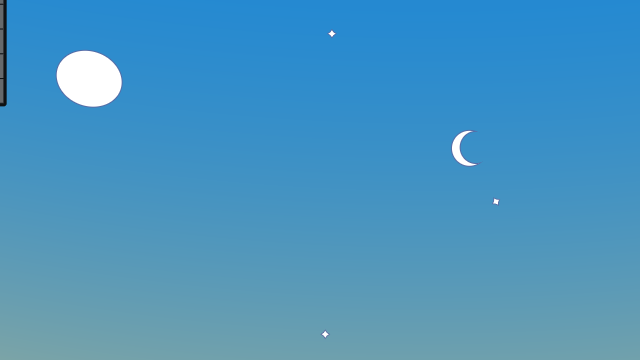
A Shadertoy shader for this background:

```glsl
// A dusk-blue sky with a tilted bright disc, a crescent moon and three tiny stars,
// plus the edge of a dark slotted panel at the upper left.
// The sky is a curved gradient; the shapes are outlined distance functions.

// Lengths are in canvas heights, with the origin at the lower left.
const vec3 SKY_HIGH = vec3(0.145, 0.539, 0.820);
const vec3 SKY_LOW = vec3(0.445, 0.631, 0.673);
const float SKY_LINEAR = 0.54;      // the rest of the fade is quadratic
const float SKY_BEND = 0.08;
const float SKY_AXIS = 1.2;
const vec3 WHITE = vec3(1.0);
const vec3 OUTLINE = vec3(0.36, 0.39, 0.62);
const float OUTLINE_WIDTH = 0.0028;
const vec2 DISC_POS = vec2(0.2477, 0.7813);
const vec2 DISC_RADII = vec2(0.0920, 0.0755);
const float DISC_TILT = -0.35;
const vec2 MOON_POS = vec2(1.304, 0.588);
const float MOON_RADIUS = 0.0485;
const vec2 BITE_OFFSET = vec2(0.0190, 0.0025);
const float BITE_RADIUS = 0.0462;
const float STAR_SIZE = 0.0095;
const vec3 STARS[3] = vec3[3](       // position and turn
    vec3(0.9220, 0.9065, 0.0),
    vec3(1.3780, 0.4400, 0.55),
    vec3(0.9035, 0.0715, 0.0));
const vec2 PANEL_CORNER = vec2(0.0185, 0.7045);
const float PANEL_ROUND = 0.008;
const float SLOT_RIGHT = 0.0095;
const float SLOT_PITCH = 0.0688;
const float SLOT_BOTTOM = 0.7130;
const float SLOT_GAP = 0.0015;
const vec3 PANEL_DARK = vec3(0.06, 0.07, 0.08);
const vec3 SLOT_GREY = vec3(0.40, 0.41, 0.42);

vec2 rotate(vec2 p, float angle) {
    float c = cos(angle), s = sin(angle);
    return vec2(c * p.x + s * p.y, c * p.y - s * p.x);
}

// Antialiased coverage of a signed distance
float cover(float d, float pixel) {
    return clamp(0.5 - d / pixel, 0.0, 1.0);
}

float ellipseDistance(vec2 p, vec2 radii) {
    float k = length(p / radii);
    return k * (k - 1.0) / max(length(p / (radii * radii)), 1e-4);
}

float crescentDistance(vec2 p) {
    return max(length(p) - MOON_RADIUS, BITE_RADIUS - length(p - BITE_OFFSET));
}

// Four-pointed star with gently pinched sides
float starDistance(vec2 p, float size) {
    p = abs(p);
    return (p.x + p.y + 0.35 * min(p.x, p.y) - size) * 0.68;
}

float boxDistance(vec2 p, vec2 halfSize) {
    vec2 q = abs(p) - halfSize;
    return length(max(q, 0.0)) + min(max(q.x, q.y), 0.0);
}

vec3 skyColour(vec2 p) {
    float offset = p.x - SKY_AXIS;
    float depth = 1.0 - p.y + SKY_BEND * offset * offset - 0.029;
    depth = clamp(depth, 0.0, 1.1);
    float fade = depth * mix(depth, 1.0, SKY_LINEAR);
    return mix(SKY_HIGH, SKY_LOW, fade);
}

void drawPanel(inout vec3 colour, vec2 p, float pixel) {
    // Body extends past the left and top edges of the canvas
    vec2 q = vec2(p.x - PANEL_CORNER.x, PANEL_CORNER.y - p.y) + 0.5;
    float body = boxDistance(q, vec2(0.5 - PANEL_ROUND)) - PANEL_ROUND;
    colour = mix(colour, PANEL_DARK, cover(body, pixel));

    // Repeated grey slots
    float row = mod(p.y - SLOT_BOTTOM, SLOT_PITCH) - 0.5 * SLOT_PITCH;
    float slot = max(p.x - SLOT_RIGHT, abs(row) - 0.5 * SLOT_PITCH + SLOT_GAP);
    slot = max(slot, SLOT_BOTTOM - p.y);
    colour = mix(colour, SLOT_GREY, cover(slot, pixel));
}

void mainImage(out vec4 fragColor, in vec2 fragCoord) {
    float pixel = 1.0 / iResolution.y;
    vec2 p = fragCoord * pixel;
    vec3 colour = skyColour(p);

    // Nearest white shape
    float shape = ellipseDistance(rotate(p - DISC_POS, DISC_TILT), DISC_RADII);
    shape = min(shape, crescentDistance(p - MOON_POS));
    for (int i = 0; i < 3; i++) {
        vec2 q = rotate(p - STARS[i].xy, STARS[i].z);
        shape = min(shape, starDistance(q, STAR_SIZE));
    }
    colour = mix(colour, OUTLINE, 0.8 * cover(shape - OUTLINE_WIDTH, pixel));
    colour = mix(colour, WHITE, cover(shape, pixel));

    drawPanel(colour, p, pixel);
    fragColor = vec4(colour, 1.0);
}
```
